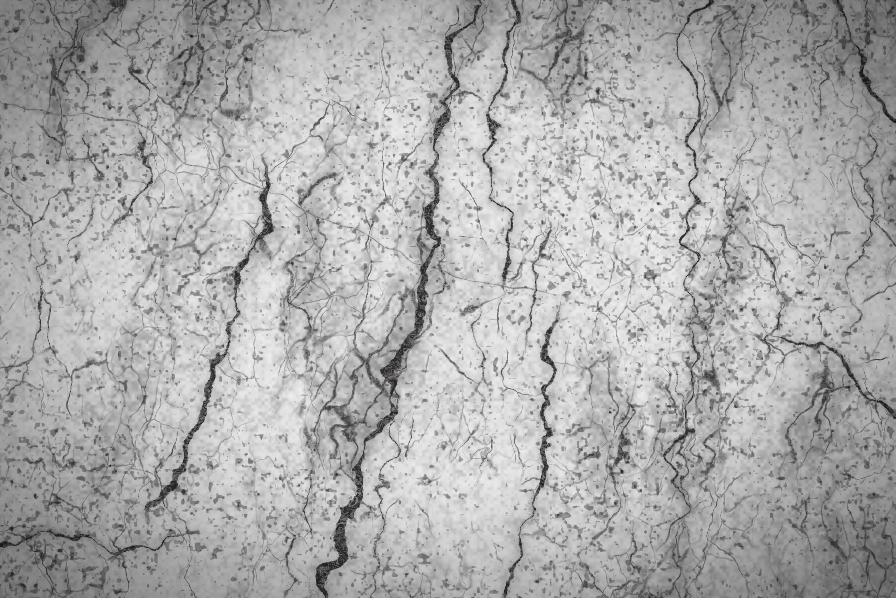
Reproduce this texture procedurally as a Shadertoy shader.

```glsl
// Weathered grey marble: pale, speckled stone crossed by steep dark veins.
// Jagged veins follow noisy paths, finer cracks follow the borders of warped
// Voronoi cells, and grain, specks and a vignette finish the surface.

const vec3 STONE = vec3(0.872, 0.872, 0.872);
const vec3 INK = vec3(0.17, 0.16, 0.16);
const float SOFT = 0.0015;   // edge softness in canvas heights

float hash(vec2 p) {
    return fract(sin(dot(p, vec2(127.1, 311.7))) * 43758.5453);
}

float noise(vec2 p) {
    vec2 i = floor(p), f = fract(p);
    f = f * f * (3.0 - 2.0 * f);
    return mix(mix(hash(i), hash(i + vec2(1, 0)), f.x),
               mix(hash(i + vec2(0, 1)), hash(i + vec2(1, 1)), f.x), f.y);
}

float fbm(vec2 p) {
    float sum = 0.0, amp = 0.52;
    for (int i = 0; i < 5; i++) {
        sum += amp * noise(p);
        p = mat2(1.6, 1.2, -1.2, 1.6) * p + 7.3;
        amp *= 0.5;
    }
    return sum;
}

float line(float d, float width) {
    return 1.0 - smoothstep(width - SOFT, width + SOFT, d);
}

// Sideways wander of a vein at height y
float wander(float y, float seed) {
    return 0.11 * (noise(vec2(y * 4.0, seed)) - 0.5)
         + 0.045 * (noise(vec2(y * 13.0, seed + 5.0)) - 0.5)
         + 0.02 * (noise(vec2(y * 42.0, seed + 9.0)) - 0.5);
}

// Vein rising from x = root, tapered to the span of heights; rough is a local shift
float vein(vec2 p, float root, float lean, float width, vec2 span, float rough) {
    float seed = root * 37.0 + 3.0;
    float fade = smoothstep(span.x - 0.03, span.x + 0.06, p.y)
               * (1.0 - smoothstep(span.y - 0.06, span.y + 0.03, p.y));
    float here = wander(p.y, seed);
    float slope = lean + (wander(p.y + 0.004, seed) - here) / 0.004;
    float d = abs(p.x + rough - root - lean * p.y - here) / sqrt(1.0 + slope * slope);
    float w = width * fade * (0.15 + 1.1 * noise(vec2(p.y * 24.0, seed)));
    return fade * max(line(d, w), 0.28 * exp(-d / (2.0 * width)));
}

// Voronoi cells: x = distance to the border, y = random tone of the cell
vec2 cells(vec2 p) {
    vec2 base = floor(p), near = vec2(9.0), next = vec2(9.0);
    float tone = 0.0;
    for (int k = 0; k < 9; k++) {
        vec2 c = base + vec2(k % 3 - 1, k / 3 - 1);
        vec2 r = c + vec2(hash(c), hash(c + 31.7)) - p;
        if (dot(r, r) < dot(near, near)) {
            next = near;
            near = r;
            tone = hash(c + 63.1);
        } else if (dot(r, r) < dot(next, next)) next = r;
    }
    return vec2(dot(0.5 * (near + next), normalize(next - near)), tone);
}

// Irregular dark specks: peaks of two mixed noises above a level
float specks(vec2 p, float scale, float level) {
    float n = 0.65 * noise(p * scale) + 0.35 * noise(p.yx * scale * 1.9 + 4.0);
    return smoothstep(level, level + 0.14, n);
}

void mainImage(out vec4 fragColor, in vec2 fragCoord) {
    vec2 uv = fragCoord / iResolution.xy;
    vec2 p = fragCoord / iResolution.y;
    vec2 warp = vec2(fbm(p * 7.0), fbm(p * 7.0 + 40.0)) - 0.5;
    vec2 jag = vec2(fbm(p * 32.0), fbm(p * 32.0 + 17.0)) - 0.5;
    vec2 q = p + 0.11 * warp + 0.022 * jag;
    float rim = smoothstep(0.55, 1.45, length(uv * 2.0 - 1.0));
    float rough = 0.03 * jag.x + 0.02 * warp.x;

    // Stone body: blotches, steep streaks, clasts
    vec2 big = cells(q * vec2(9.0, 5.0));
    vec2 small = cells(q * vec2(21.0, 14.0) + 50.0);
    vec2 steep = vec2(q.x - 0.25 * q.y, q.y * 0.3);
    float streak = smoothstep(0.5, 0.75, fbm(steep * 11.0) + 0.08 * rim);
    float shade = 0.1 * (fbm(p * 4.0 + 9.0) - 0.5) - 0.15 * streak;
    shade += 0.04 * (big.y - 0.5) + 0.05 * (small.y - 0.5);

    // Grain, and specks that gather in patches
    shade += 0.17 * (noise(p * 175.0) - 0.5) + 0.1 * (noise(p * 80.0) - 0.5);
    float patchy = smoothstep(0.25, 0.7, noise(p * 6.0 + 20.0));
    shade -= 0.3 * specks(p, 100.0, 0.73 - 0.08 * patchy);
    shade -= 0.25 * specks(p + 3.1, 150.0, 0.74 - 0.1 * patchy);
    shade = mix(shade, 0.45 * shade, step(0.0, shade));

    // Broken crack network, steep splinters and faint flaky outlines
    float torn = smoothstep(0.2, 0.6, noise(p * 28.0 + 70.0));
    float open = smoothstep(0.38, 0.65, noise(p * vec2(6.0, 3.5) + 60.0) + 0.15 * rim);
    float ink = 0.75 * open * torn * line(big.x / 7.0, 0.0025 * noise(p * 25.0));
    float outline = smoothstep(0.4, 0.7, noise(p * 7.0 + 33.0) + 0.2 * rim);
    ink = max(ink, 0.45 * outline * torn * line(small.x / 17.0, 0.0012));
    float splinter = cells(steep * vec2(24.0, 30.0) + 9.0).x / 24.0;
    ink = max(ink, 0.75 * streak * line(splinter, 0.0028 * noise(p * 19.0)));
    float flake = abs(fbm(p * vec2(9.0, 6.0) + 25.0) - 0.5) / 7.0;
    ink = max(ink, 0.4 * (1.0 - open * 0.6) * torn * line(flake, 0.0008));

    // Main veins
    ink = max(ink, vein(p, 0.54, 0.20, 0.0072, vec2(-0.1, 1.1), rough));
    ink = max(ink, vein(p, 0.19, 0.33, 0.0055, vec2(0.12, 0.75), rough));
    ink = max(ink, vein(p.yx, 0.05, 0.25, 0.0042, vec2(-0.1, 0.33), rough));
    ink = max(ink, vein(p, 1.08, 0.12, 0.0034, vec2(0.08, 1.1), rough));
    ink = max(ink, vein(p, 0.80, 0.05, 0.0038, vec2(0.5, 1.1), rough));
    ink = max(ink, vein(p, 0.87, 0.22, 0.0042, vec2(-0.1, 0.5), rough));
    ink = max(ink, vein(p, 1.72, -0.3, 0.004, vec2(0.68, 1.1), rough));
    ink = max(ink, vein(p.yx, 1.27, -0.65, 0.0036, vec2(1.25, 1.6), rough));
    ink = max(ink, 0.6 * vein(p.yx, 0.88, -0.42, 0.0012, vec2(-0.1, 0.95), 0.0));

    // Secondary veins scattered across the slab
    for (float i = 0.0; i < 16.0; i++) {
        float middle = hash(vec2(i, 4.0)), reach = 0.12 + 0.2 * hash(vec2(i, 8.0));
        float lean = 0.3 * hash(vec2(i, 12.0)) - 0.04;
        float root = (i + hash(vec2(i, 1.0))) * 0.095 - lean * middle;
        float width = 0.001 + 0.002 * hash(vec2(i, 16.0));
        float v = vein(p, root, lean, width, middle + vec2(-reach, reach), rough * 1.3);
        ink = max(ink, v * (0.35 + 0.5 * torn));
    }

    // Crumbled fill of the cracks
    ink *= 0.45 + 0.75 * noise(p * vec2(120.0, 75.0) + 30.0 * jag);

    vec3 color = mix(STONE + shade, INK, clamp(ink, 0.0, 1.0));
    fragColor = vec4(clamp(color * (1.0 - 0.45 * rim), 0.0, 1.0), 1.0);
}
```
